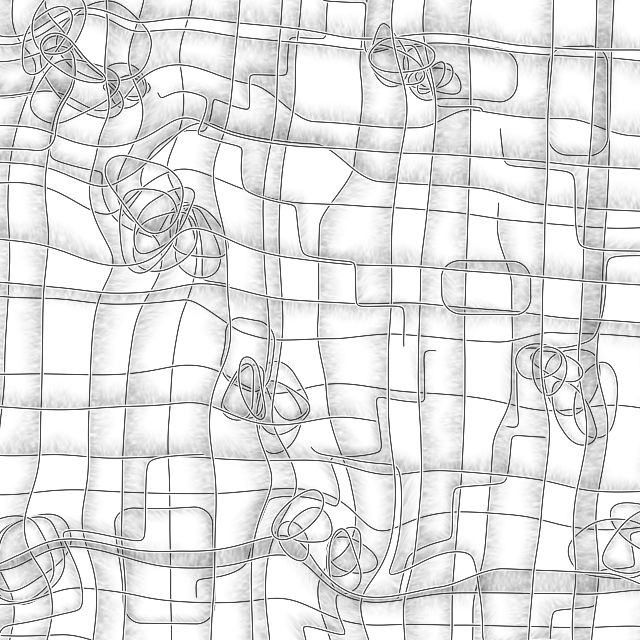
This pattern is drawn by a WebGL 2 fragment shader. Its source:

```glsl
#version 300 es
precision highp float;

uniform vec2 u_resolution;
out vec4 fragColor;

float hash(vec2 p) {
    vec3 h = fract(p.xyx * 0.1031);
    h += dot(h, h.yzx + 33.33);
    return fract((h.x + h.y) * h.z);
}

float noise(vec2 p) {
    vec2 cell = floor(p), t = fract(p);
    t *= t * (3.0 - 2.0 * t);
    return mix(mix(hash(cell), hash(cell + vec2(1, 0)), t.x),
               mix(hash(cell + vec2(0, 1)), hash(cell + 1.0), t.x), t.y);
}

vec2 drift(vec2 p) {
    return vec2(noise(p + 17.0), noise(p + 61.0)) - 0.5;
}

mat2 rotation(float angle) {
    float c = cos(angle), s = sin(angle);
    return mat2(c, s, -s, c);
}

// Sideways steps of a thread along its length
float jog(float along, float seed) {
    float t = along * 4.0 + seed * 0.37, cell = floor(t);
    float steps = mix(hash(vec2(cell, seed)), hash(vec2(cell + 1.0, seed)),
                      smoothstep(0.3, 0.7, fract(t))) - 0.5;
    return steps * (hash(vec2(seed, 5.0)) < 0.25 ? 0.08 : 0.01);
}

vec2 knotCenter(float k) {
    return fract(vec2(0.2, 0.85) + k * vec2(0.618, 0.755));
}

// Knots shrink toward the calm upper right
float knotStrength(vec2 center) {
    return smoothstep(0.1, 0.5, distance(center, vec2(0.72, 0.65)));
}

// Paints one thread: pencil shade on its positive side, pale rim, dark core
void paintThread(inout float tone, float field, float along, float rest, float depth, float seed) {
    float slope = length(vec2(dFdx(field), dFdy(field))) * u_resolution.y;
    float d = field / max(slope, 0.05);
    float pixel = 1.0 / u_resolution.y;

    float width = depth * (0.6 + 0.8 * noise(vec2(along * 30.0, seed)));
    float fade = clamp(1.0 - (d - 0.001) / max(width, 0.001), 0.0, 1.0);
    float grain = noise(vec2(along * 340.0 + d * 60.0, d * 110.0 + seed * 3.0));
    grain = mix(grain, noise(vec2(along * 300.0 - d * 120.0, d * 170.0 + seed)), 0.4);
    float shade = 0.165 * pow(fade, 1.5) * mix(0.05, 1.95, grain);
    tone *= 1.0 - shade * smoothstep(0.0, 0.001, d) * smoothstep(0.0, 0.05, rest) * step(0.001, depth);

    float present = smoothstep(0.0, 0.002, rest);
    float rim = 1.0 - smoothstep(0.0022, 0.0022 + pixel, abs(d));
    float core = 1.0 - smoothstep(-0.4, 0.4, (abs(d) - 0.00095) / pixel);
    tone = mix(tone, 1.0, 0.9 * rim * present);
    tone = mix(tone, 0.23, 0.95 * core * present);
}

// Straight thread with jogs; some stop short and some cast no shade
void paintGridThread(inout float tone, float across, float along, float k, float seed) {
    float place = (k + 0.8 * (hash(vec2(seed, 1.0)) - 0.5)) / 16.0;
    float side = mod(k, 2.0) < 0.5 ? 1.0 : -1.0;
    if (hash(vec2(seed, 2.0)) < 0.25) side = -side;
    float depth = hash(vec2(seed, 3.0)) < 0.2 ? 0.0 : 0.036;
    float reach = hash(vec2(seed, 4.0)) < 0.2 ? 0.4 + 0.5 * hash(vec2(seed, 6.0)) : 2.0;
    paintThread(tone, side * (across - place - jog(along, seed)), along, reach - along, depth, seed);
}

void main() {
    vec2 p = gl_FragCoord.xy / u_resolution.y;

    // Bend the weave, twisting it around every knot
    vec2 q = p + 0.022 * drift(p * 3.0) + 0.006 * drift(p * 11.0);
    for (float k = 0.0; k < 17.0; k++) {
        vec2 center = knotCenter(k);
        vec2 offset = q - center;
        float twist = 2.3 * (hash(vec2(k, 71.0)) - 0.5) * knotStrength(center);
        q = center + rotation(twist * exp(-dot(offset, offset) / 0.009)) * offset;
    }
    vec2 wobbly = p + 0.04 * drift(p * 12.0);

    float tone = 1.0;
    for (float i = 0.0; i < 17.0; i++) {
        // Warp and weft, in shuffled order
        paintGridThread(tone, q.x - 0.04 * q.y, q.y, mod(i * 4.0, 17.0), 100.0 + i);
        paintGridThread(tone, q.y + 0.06 * q.x, q.x, mod(i * 7.0, 17.0), 200.0 + i);

        // Rounded frames and diagonal staircases
        vec2 local = q - vec2(hash(vec2(i, 31.0)), hash(vec2(i, 32.0)));
        if (mod(i, 3.0) < 0.5) {
            vec2 size = 0.04 + 0.05 * vec2(hash(vec2(i, 33.0)), hash(vec2(i, 34.0)));
            vec2 corner = abs(local) - size + 0.03;
            float box = length(max(corner, 0.0)) + min(max(corner.x, corner.y), 0.0) - 0.03;
            paintThread(tone, -box, local.x + local.y, 1.0, 0.02, 300.0 + i);
        } else {
            vec2 diagonal = rotation(hash(vec2(i, 35.0)) < 0.6 ? -0.785 : 0.785) * local;
            float pitch = 30.0 + 40.0 * hash(vec2(i, 36.0));
            float u = diagonal.x + 0.04 * noise(vec2(diagonal.x * 9.0, i));
            float stairs = diagonal.y - asin(0.95 * sin(pitch * u)) / pitch;
            paintThread(tone, stairs, diagonal.x, 0.27 - abs(diagonal.x), 0.022, 400.0 + i);
        }

        // Tangled loops of one knot
        vec2 center = knotCenter(i);
        float strength = knotStrength(center);
        if (strength < 0.1) continue;
        float radius = 0.015 + 0.04 * strength * hash(vec2(i, 41.0));
        for (float j = 0.0; j < 3.0; j++) {
            float seed = 500.0 + i * 3.0 + j;
            vec2 shift = vec2(hash(vec2(seed, 1.0)), hash(vec2(seed, 2.0))) - 0.5;
            vec2 arm = rotation(seed * 2.4) * (wobbly - center - shift * radius * 1.6);
            vec2 axes = radius * vec2(1.4, 0.6 + 0.6 * hash(vec2(seed, 3.0)));
            paintThread(tone, 1.0 - length(arm / axes), atan(arm.y, arm.x) * radius, 1.0, 0.016, seed);
        }
    }
    fragColor = vec4(vec3(tone), 1.0);
}
```
